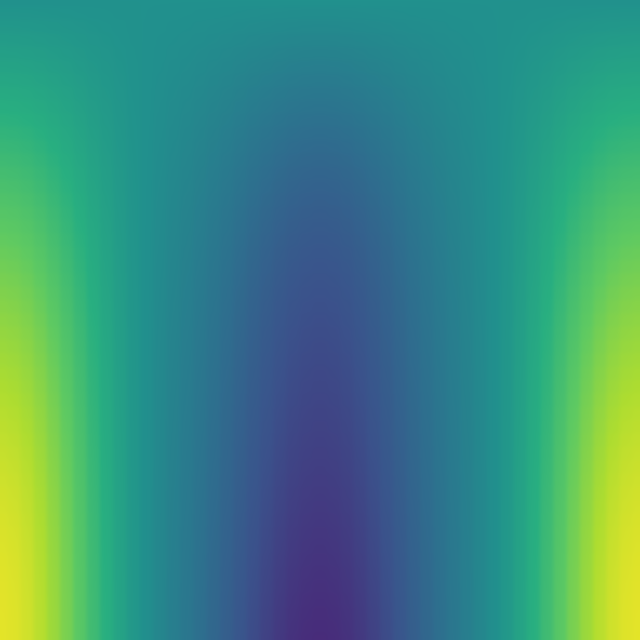
A WebGL 2 fragment shader for this background:

```glsl
#version 300 es
precision highp float;
// Heat-map field: a cool central column between warm sides, fading to teal at the top.
uniform vec2 u_resolution;
out vec4 outColor;

const float PI = 3.14159;

// Perceptual ramp: violet, blue, teal, green, yellow.
vec3 heatRamp(float heat) {
    vec3 stops[9] = vec3[9](
        vec3(0.267, 0.005, 0.329), vec3(0.283, 0.165, 0.476), vec3(0.229, 0.322, 0.546),
        vec3(0.173, 0.449, 0.558), vec3(0.128, 0.567, 0.551), vec3(0.158, 0.684, 0.502),
        vec3(0.369, 0.789, 0.383), vec3(0.678, 0.864, 0.190), vec3(0.993, 0.906, 0.144));
    float position = clamp(heat, 0.0, 0.999) * 8.0;
    int index = int(position);
    return mix(stops[index], stops[index + 1], fract(position));
}

// Pulls coordinates partly towards a coarse grid, with softened cell edges.
vec2 softCells(vec2 p) {
    vec2 cell = p * 48.0;
    vec2 stepped = floor(cell) + smoothstep(0.25, 0.75, fract(cell));
    return mix(p, stepped / 48.0, 0.5);
}

// Heat is highest at the lower sides and lowest at the bottom centre.
float heatField(vec2 p) {
    float angle = 2.0 * PI * p.x;
    float depth = 1.0 - p.y;
    float across = 0.375 * cos(angle) + 0.045 * cos(2.0 * angle) + 0.04 * cos(3.0 * angle);
    float centre = 0.5 - 0.5 * cos(angle);
    float fade = sin(0.5 * PI * depth) + 0.07 * centre * sin(2.0 * PI * depth);
    return 0.5 + across * fade;
}

void main() {
    vec2 uv = gl_FragCoord.xy / u_resolution;
    outColor = vec4(heatRamp(heatField(softCells(uv))), 1.0);
}
```
